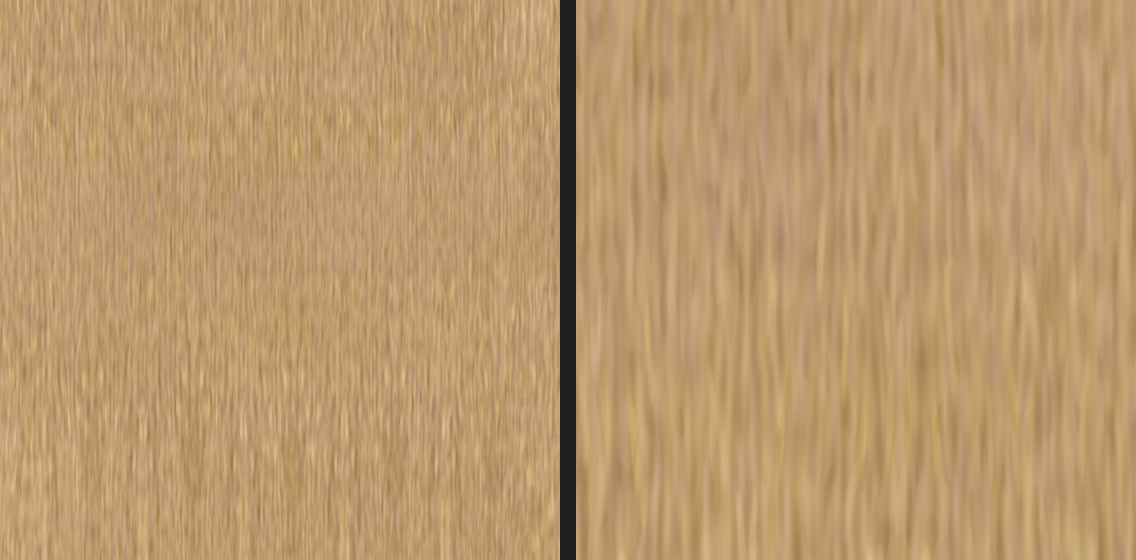
Left, the full canvas; right, a detail of the centre.
Reproduce this texture procedurally as a WebGL 1 fragment shader.

```glsl
precision highp float;
// Pale oak veneer: fine vertical grain built from stretched gradient noise.
// The grain coordinate is folded into mirrored strips that fan out towards
// the bottom; regular lines, flecks, pores and tints are layered on top.
uniform vec2 u_resolution;

vec2 gradient(vec2 cell) {
  vec2 q = fract(cell * vec2(0.1031, 0.1137));
  q += dot(q, q.yx + 33.33);
  float angle = 6.2832 * fract((q.x + q.y) * q.x * 7.13);
  return vec2(cos(angle), sin(angle));
}

float noise(vec2 p) {
  vec2 i = floor(p), f = p - i;
  vec2 w = f * f * f * (f * (f * 6.0 - 15.0) + 10.0);
  float a = dot(gradient(i), f);
  float b = dot(gradient(i + vec2(1.0, 0.0)), f - vec2(1.0, 0.0));
  float c = dot(gradient(i + vec2(0.0, 1.0)), f - vec2(0.0, 1.0));
  float d = dot(gradient(i + 1.0), f - 1.0);
  return mix(mix(a, b, w.x), mix(c, d, w.x), w.y);
}

// Mirrored strips in the middle, plain veneer at both sides
float foldStrips(float x) {
  float strip = 0.09;
  float inner = clamp(x, 0.075, 0.885);
  float folded = abs(mod(inner - 0.075 + strip, 2.0 * strip) - strip);
  return folded + x - inner;
}

void main() {
  vec2 uv = gl_FragCoord.xy / u_resolution;

  // Grain coordinate: slight wobble, then arches in the lower part
  float x = uv.x + 0.002 * noise(uv * vec2(16.0, 11.0) + 40.0);
  float u = foldStrips(x);
  float depth = smoothstep(0.46, -0.1, uv.y);
  u -= 0.012 * depth * sin(u * 34.907);
  u += 0.0014 * noise(vec2(u * 45.0, uv.y * 24.0) + 90.0);

  // Straight calm zone above the middle, livelier short grain elsewhere
  float calm = smoothstep(0.46, 0.56, uv.y) * smoothstep(0.8, 0.68, uv.y);

  // Nearly regular growth lines, broken up along their length
  float drift = noise(vec2(u * 40.0 + 13.0, uv.y * 5.0 + 53.0));
  float breaks = noise(vec2(u * 70.0 + 37.0, uv.y * 12.0 + 67.0));
  float rings = sin(6.2832 * (u * 112.0 + 1.1 * drift)) * (0.6 + 0.9 * breaks);

  // Long lines, medium streaks and fine fibres
  float lines = noise(vec2(u * 185.0 + 31.0, uv.y * 3.5 + 7.0));
  float streaks = noise(vec2(u * 150.0 + 57.0, uv.y * 17.0 + 19.0));
  float fibres = noise(vec2(x * 215.0 + 11.0, uv.y * 28.0 + 3.0));
  float bands = noise(vec2(u * 38.0 + 73.0, uv.y * 2.5 + 29.0));
  float grain = 0.17 * rings + 0.5 * lines + mix(0.62, 0.3, calm) * streaks
              + 0.58 * fibres + 0.2 * bands;

  // Light sides and slow blotches
  float sides = smoothstep(0.1, 0.0, uv.x) + 0.6 * smoothstep(0.86, 0.95, uv.x);
  float blotch = noise(uv * vec2(5.0, 4.0) + 15.0);
  float tone = 0.46 + grain + 0.14 * sides + 0.2 * blotch - 0.05 * calm;
  vec3 color = mix(vec3(0.68, 0.545, 0.375), vec3(0.805, 0.675, 0.498), tone);

  // Pinkish and yellowish tints, from thread to thread and over patches
  float threads = noise(vec2(u * 125.0 + 5.0, uv.y * 10.0 + 61.0))
                + 0.7 * noise(vec2(x * 170.0 + 43.0, uv.y * 20.0 + 9.0));
  float patches = noise(uv * vec2(9.0, 6.0) + 22.0);
  float tint = threads + 0.5 * patches + 0.15 * calm;
  color += tint * vec3(0.012, -0.008, 0.05);

  // Pale golden flecks and short brown pores
  float fleck = noise(vec2(u * 125.0 + 83.0, uv.y * 17.0 + 47.0));
  float pore = noise(vec2(x * 175.0 + 27.0, uv.y * 30.0 + 71.0));
  color += smoothstep(0.16, 0.42, fleck) * (1.0 - 0.6 * calm) * vec3(0.055, 0.055, 0.03);
  color -= smoothstep(0.16, 0.42, pore) * vec3(0.03, 0.036, 0.036);

  gl_FragColor = vec4(color, 1.0);
}
```
